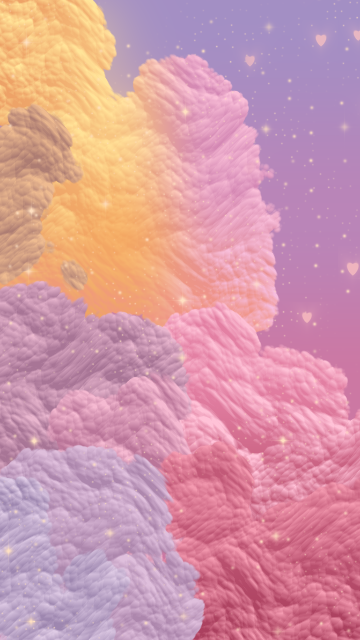
Reproduce this background procedurally as a WebGL 2 fragment shader.

```glsl
#version 300 es
precision highp float;
// Towering pastel clouds, gold to rose to lilac, under a violet sky with sparkles and hearts.
uniform vec2 u_resolution;
out vec4 outColor;

// Tuning values, in units of the canvas height
const float PUFF_FREQ = 10.0;
const float PUFF_DEPTH = 0.05;
const float EDGE_SOFTNESS = 0.003;
const float SHAPE_BLEND = 0.025;
const float LIGHT_STEP = 0.004;
const float RELIEF = 0.021;
const vec2 LIGHT_DIR = vec2(0.4, 0.92);
const vec3 SKY_TOP = vec3(0.64, 0.56, 0.77);
const vec3 SKY_MID = vec3(0.73, 0.52, 0.72);
const vec3 SKY_LOW = vec3(0.80, 0.47, 0.64);
const vec3 GOLD = vec3(1.0, 0.87, 0.58);
const vec3 ORANGE = vec3(0.93, 0.63, 0.40);
const vec3 CORAL = vec3(0.94, 0.58, 0.53);
const vec3 PINK = vec3(0.96, 0.72, 0.83);
const vec3 ORCHID = vec3(0.83, 0.53, 0.71);
const vec3 ROSE = vec3(0.76, 0.35, 0.47);
const vec3 MAUVE = vec3(0.66, 0.46, 0.59);
const vec3 LILAC = vec3(0.85, 0.72, 0.84);
const vec3 SPARK = vec3(1.0, 0.88, 0.76);

vec2 hash2(vec2 p) {
  vec3 q = fract(p.xyx * vec3(0.1031, 0.1030, 0.0973));
  q += dot(q, q.yzx + 33.33);
  return fract((q.xx + q.yz) * q.zy);
}

// Squared distance to the nearest jittered cell point
float cellular(vec2 p) {
  vec2 cell = floor(p), f = p - cell;
  float nearest = 1.0;
  for (int y = -1; y <= 1; y++)
    for (int x = -1; x <= 1; x++) {
      vec2 o = vec2(x, y);
      vec2 v = o + 0.1 + 0.8 * hash2(cell + o) - f;
      nearest = min(nearest, dot(v, v));
    }
  return nearest;
}

// Rounded puffs stacked over four octaves
float billow(vec2 p) {
  p *= PUFF_FREQ;
  p += 0.25 * sin(p.yx * 1.7) + 0.1 * sin(p.yx * 4.3 + 1.0);
  float height = 0.0, amp = 1.0;
  for (int i = 0; i < 4; i++) {
    height += amp * (1.0 - cellular(p + 50.0));
    p = mat2(1.64, 1.31, -1.31, 1.64) * p + 7.3;
    amp *= 0.5;
  }
  return height;
}

float smin(float a, float b) {
  float h = max(SHAPE_BLEND - abs(a - b), 0.0) / SHAPE_BLEND;
  return min(a, b) - 0.25 * h * h * SHAPE_BLEND;
}

float ball(vec2 p, vec3 c) { return length(p - c.xy) - c.z; }

// Four blended discs, each given as centre and radius
float mass(vec2 p, vec3 a, vec3 b, vec3 c, vec3 d) {
  return smin(smin(ball(p, a), ball(p, b)), smin(ball(p, c), ball(p, d)));
}

// Lays one lit cloud bank over the colour beneath
vec3 cloud(vec3 under, vec2 p, float shape, float seed, vec3 shade, vec3 light) {
  if (shape > 0.07) return under;
  vec2 q = p + seed;
  float height = billow(q);
  float d = shape - (height - 1.5) * PUFF_DEPTH;
  float slope = (height - billow(q + LIGHT_DIR * LIGHT_STEP)) / LIGHT_STEP;
  float lit = 0.4 + RELIEF * slope + 0.32 * exp(min(d, 0.0) * 28.0) + 0.25 * (height - 1.5);
  vec3 body = mix(shade, light, clamp(lit, 0.0, 1.15));
  return mix(under, body, smoothstep(EDGE_SOFTNESS, -EDGE_SOFTNESS, d));
}

float glow(vec2 p, vec2 centre, float size) {
  vec2 v = (p - centre) / size;
  return exp(-dot(v, v));
}

// Scattered lights: round dots, or flares with crossed rays
float sparkles(vec2 p, float cellSize, float amount, float size, float rays) {
  vec2 g = p / cellSize, id = floor(g);
  vec2 rnd = hash2(id + 17.0 / cellSize);
  vec2 v = (fract(g) - 0.3 - 0.4 * hash2(id + 91.0)) * cellSize / size;
  float cross4 = exp(-abs(v.x * v.y) * 6.0 - 0.5 * length(v));
  float shine = exp(-dot(v, v)) + rays * cross4;
  return shine * step(rnd.x, amount) * (0.4 + 0.6 * rnd.y);
}

float hearts(vec2 p) {
  const float cellSize = 0.088;
  vec2 g = p / cellSize, id = floor(g), rnd = hash2(id + 5.0);
  vec2 v = (fract(g) - 0.25 - 0.5 * hash2(id + 40.0)) * cellSize;
  v.y -= 0.65 * abs(v.x);
  float d = length(v) - mix(0.005, 0.009, rnd.y);
  return step(rnd.x, 0.55) * (smoothstep(0.002, -0.002, d) + 0.3 * exp(-max(d, 0.0) * 120.0));
}

void main() {
  vec2 p = gl_FragCoord.xy / u_resolution.y;
  vec3 col = mix(SKY_LOW, SKY_MID, smoothstep(0.4, 0.65, p.y));
  col = mix(col, SKY_TOP, smoothstep(0.65, 0.98, p.y));
  float sky = smoothstep(0.36, 0.46, p.x + 0.3 * max(p.y - 0.75, 0.0)) * smoothstep(0.4, 0.47, p.y);

  // Tall tower: gold on the left, orchid pink on the right
  float pinkness = smoothstep(0.17, 0.33, p.x + 0.12 * (p.y - 0.7));
  vec3 warmShade = mix(CORAL, ORANGE, smoothstep(0.48, 0.65, p.y));
  float tower = mass(p, vec3(0.04, 0.91, 0.135), vec3(0.28, 0.785, 0.12), vec3(0.335, 0.68, 0.095), vec3(0.32, 0.55, 0.11));
  tower = smin(tower, ball(p, vec3(0.13, 0.66, 0.17)));
  vec3 towerLight = mix(mix(ORANGE, GOLD, smoothstep(0.48, 0.75, p.y)), PINK, pinkness);
  col = cloud(col, p, tower, 1.3, mix(warmShade, mix(CORAL, ORCHID, smoothstep(0.5, 0.72, p.y)), pinkness), towerLight);
  col = mix(col, GOLD, 0.6 * glow(p, vec2(0.17, 0.79), 0.09) + 0.35 * glow(p, vec2(0.13, 0.94), 0.07));
  col = mix(col, vec3(0.98, 0.68, 0.36), 0.5 * glow(p, vec2(0.19, 0.63), 0.09));

  // Tan puffs shadowing the gold
  float tan4 = mass(p, vec3(0.05, 0.755, 0.07), vec3(0.01, 0.635, 0.065), vec3(0.13, 0.565, 0.025), vec3(0.0, 0.69, 0.06));
  col = cloud(col, p, tan4, 4.7, vec3(0.68, 0.49, 0.45), vec3(0.90, 0.70, 0.55));

  // Bright pink bank on the right
  float bank = mass(p, vec3(0.325, 0.42, 0.095), vec3(0.44, 0.32, 0.125), vec3(0.55, 0.235, 0.135), vec3(0.39, 0.2, 0.15));
  col = cloud(col, p, bank, 8.1, mix(ROSE, vec3(0.89, 0.50, 0.64), smoothstep(0.2, 0.42, p.y)), vec3(0.98, 0.72, 0.81));

  // Mauve banks on the left
  float mauve = mass(p, vec3(0.05, 0.42, 0.13), vec3(0.2, 0.405, 0.095), vec3(0.12, 0.36, 0.13), vec3(0.0, 0.3, 0.15));
  col = cloud(col, p, mauve, 11.9, MAUVE, vec3(0.88, 0.68, 0.78));
  float middle = mass(p, vec3(0.215, 0.355, 0.07), vec3(0.155, 0.31, 0.08), vec3(0.235, 0.28, 0.06), vec3(0.2, 0.2, 0.1));
  col = cloud(col, p, middle, 15.2, vec3(0.73, 0.46, 0.60), vec3(0.93, 0.69, 0.79));

  // Deep rose at the lower right
  float rose = mass(p, vec3(0.325, 0.22, 0.08), vec3(0.445, 0.12, 0.1), vec3(0.56, 0.16, 0.09), vec3(0.36, 0.05, 0.13));
  rose = smin(rose, ball(p, vec3(0.5, 0.02, 0.15)));
  col = cloud(col, p, rose, 19.6, mix(vec3(0.67, 0.25, 0.37), ROSE, smoothstep(0.0, 0.2, p.y)), vec3(0.93, 0.57, 0.66));

  // Lilac foreground at the lower left
  float lilac = mass(p, vec3(0.165, 0.2, 0.1), vec3(0.05, 0.21, 0.09), vec3(0.235, 0.05, 0.085), vec3(0.13, 0.06, 0.13));
  col = cloud(col, p, lilac, 23.4, vec3(0.68, 0.53, 0.68), LILAC);
  float front = mass(p, vec3(0.0, 0.19, 0.07), vec3(0.03, 0.09, 0.08), vec3(0.13, 0.085, 0.06), vec3(0.1, 0.01, 0.09));
  col = cloud(col, p, front, 27.8, vec3(0.62, 0.53, 0.69), vec3(0.84, 0.76, 0.87));

  // Glitter drifts, flares and floating hearts
  float drift = smoothstep(0.1, 0.9, 0.5 + 0.5 * sin(p.x * 17.0 + 2.0 * sin(p.y * 9.0)) * sin(p.y * 13.0 + p.x * 8.0));
  float light = 0.7 * drift * sparkles(p, 0.0115, 0.35, 0.0013, 0.0);
  light += 0.9 * sparkles(p, 0.043, 0.45, 0.0026, 0.0);
  light += 0.8 * sparkles(p + 0.03, 0.13, 0.4, 0.006, 0.6);
  col = mix(col, SPARK, clamp(light, 0.0, 1.0));
  col = mix(col, vec3(1.0, 0.77, 0.76), 0.75 * sky * min(hearts(p), 1.0));
  outColor = vec4(col, 1.0);
}
```
